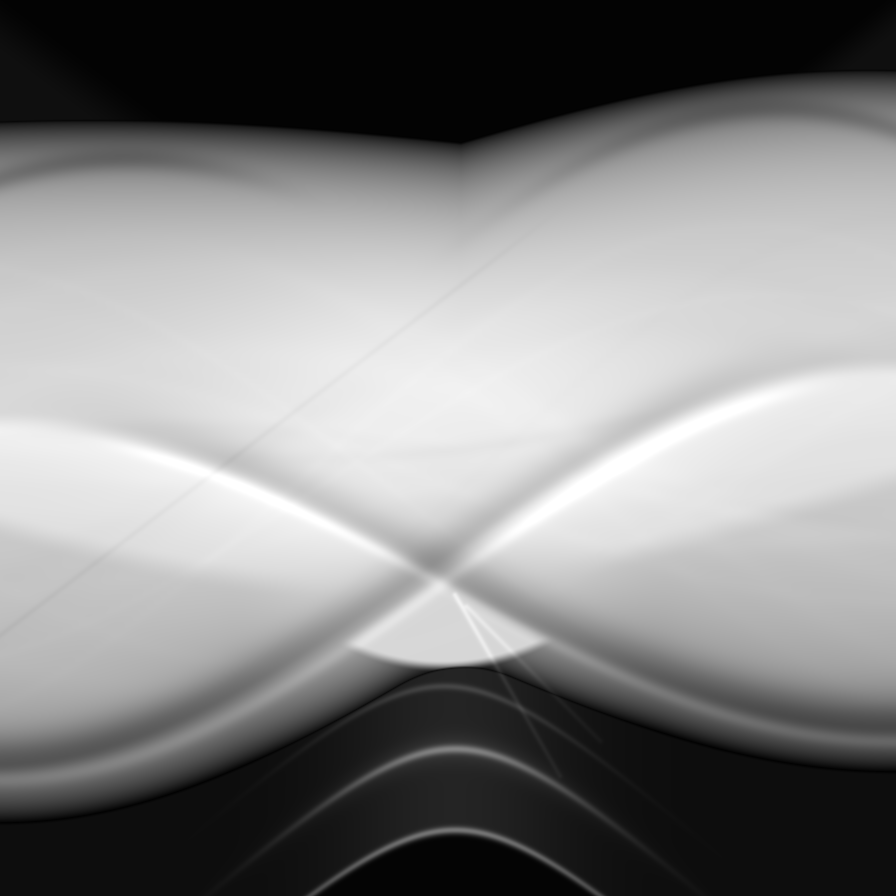
Write a three.js fragment shader that draws this background.

```glsl
// Grey sinogram: a bright body bounded by sinusoids, crossed by dark bands with
// glowing rims, over faint arcs on black. Every curve is a height y(x) of
// sinusoidal form; signed distances to these curves shape all tones.
varying vec2 vUv;

const float PI = 3.14159265;
const float BODY_TONE = 0.86;     // plateau brightness of the body
const float RAMP_LENGTH = 0.0586; // depth over which the body brightens
const float RAMP_POWER = 0.8;
const float CORE_GLOW = 0.12;
const vec2 CORE_CENTRE = vec2(0.49, 0.56);
const vec2 CORE_SIZE = vec2(0.25, 0.19);
const float LENS_GLOW = 0.10;
const float RIM_GLOW = 0.08;
const float LOWER_SHADE = 0.08;
const float CAP_TONE = 0.84;
const float STREAK_STRENGTH = 0.009;
const int STREAK_COUNT = 28;
const float ARC_CENTRE = 0.508;

float hash(float n) {
  return fract(sin(n * 12.9898) * 4375.85);
}

float smoothMin(float a, float b, float k) {
  float h = max(k - abs(a - b), 0.0) / k;
  return min(a, b) - h * h * k * 0.25;
}

float bell(float d, float width) {
  return exp(-d * d / (width * width));
}

// Sinusoidal hill with its peak at the given centre
float hill(float x, float centre, float peak, float size) {
  return peak - size * (1.0 - cos(PI * (x - centre)));
}

// Rounded arch with straight flanks
float arch(float x, float peak) {
  float u = x - ARC_CENTRE;
  return peak - 0.9 * (sqrt(u * u + 0.0144) - 0.12);
}

float ramp(float depth) {
  return 1.0 - exp(-pow(max(depth, 0.00001) / RAMP_LENGTH, RAMP_POWER));
}

// Dark band, soft above and tighter below
float band(float d) {
  return bell(d, d > 0.0 ? 0.030 : 0.015);
}

// Glow that starts under a curve and fades downward
float glowBelow(float d) {
  return smoothstep(0.008, -0.018, d) * exp(min(d, 0.0) / 0.11);
}

float segment(vec2 p, vec2 a, vec2 b, float width) {
  vec2 s = b - a;
  float t = clamp(dot(p - a, s) / dot(s, s), 0.0, 1.0);
  return bell(length(p - a - s * t), width) * (1.0 - 0.6 * t);
}

float streaks(vec2 p) {
  float sum = 0.0;
  for (int i = 0; i < STREAK_COUNT; i++) {
    float n = float(i) + 1.0;
    float swing = mix(-0.32, 0.32, hash(n));
    float y = 0.46 + swing * cos(PI * p.x + 2.0 * hash(n + 40.0) - 1.0);
    float width = mix(0.005, 0.022, hash(n + 80.0));
    sum += (hash(n + 120.0) - 0.45) * 2.0 * bell(p.y - y, width);
  }
  return sum * STREAK_STRENGTH;
}

float backdrop(vec2 p, float bottom) {
  // Dim triangles in the upper corners
  float corners = smoothstep(0.04, -0.04, p.y - 0.974 + 0.75 * p.x)
                + smoothstep(0.03, -0.03, p.y - 0.987 + 0.78 * (1.0 - p.x));
  float upper = 0.01 + 0.05 * min(corners, 1.0);
  // Arcs below the body
  float u = p.x - ARC_CENTRE;
  float inner = p.y - arch(p.x, 0.073);
  float outer = p.y - arch(p.x, 0.164);
  float veil = p.y - arch(p.x + 0.012, 0.234);
  float lower = mix(0.015, 0.05 + 0.09 * bell(u, 0.13), smoothstep(-0.004, 0.003, inner));
  lower += 0.36 * bell(inner, 0.0045) * bell(u, 0.24);
  lower += (0.30 * bell(outer, 0.005) + 0.07 * bell(outer, 0.016)) * bell(u, 0.16);
  lower += 0.13 * bell(veil, 0.004) * bell(u, 0.15);
  return mix(upper, lower, step(p.y, bottom + 0.2));
}

float body(vec2 p, float depthTop, float depthBottom) {
  float x = p.x;
  float c = cos(PI * x);
  float s = sin(PI * x);
  float rising = p.y - (0.372 - 0.224 * c + 0.013 * s);
  float falling = p.y - (0.362 + 0.172 * c);
  float belly = p.y - (0.443 - 0.091 * s - 0.026 * c);
  float tone = BODY_TONE * ramp(depthTop) * ramp(depthBottom);

  // Broad light and shade
  vec2 core = (p - CORE_CENTRE) / CORE_SIZE;
  tone += CORE_GLOW * exp(-dot(core, core));
  tone -= LOWER_SHADE * smoothstep(0.015, -0.02, belly) * smoothstep(0.08, 0.25, abs(x - 0.5));
  tone += LENS_GLOW * glowBelow(falling) * (1.0 - smoothstep(0.42, 0.52, x)) * smoothstep(-0.02, 0.03, rising);
  tone += LENS_GLOW * glowBelow(rising) * smoothstep(0.48, 0.58, x) * smoothstep(-0.02, 0.03, falling);

  // Bright cap under the crossing
  float cap = p.y - (0.255 + 2.15 * (x - 0.495) * (x - 0.495));
  float capMask = smoothstep(-0.006, 0.008, cap) * smoothstep(-0.012, -0.04, rising) * smoothstep(-0.008, -0.03, falling);
  tone = mix(tone, max(tone, CAP_TONE), capMask * smoothstep(0.17, 0.09, abs(x - 0.5)));

  // Dark bands
  float riseDark = mix(0.36, 0.14, smoothstep(0.1, 0.5, x)) * (1.0 - 0.7 * smoothstep(0.7, 1.0, x));
  float fallDark = mix(0.14, 0.36, smoothstep(0.5, 0.9, x)) * smoothstep(0.0, 0.3, x);
  tone *= (1.0 - riseDark * band(rising)) * (1.0 - fallDark * band(falling));
  float leftCrest = p.y - hill(x, 0.143, 0.822, 0.221);
  float rightCrest = p.y - hill(x, 0.866, 0.878, 0.267);
  tone *= 1.0 - 0.22 * bell(leftCrest, 0.013) * (1.0 - smoothstep(0.12, 0.38, x));
  tone *= 1.0 - 0.20 * bell(rightCrest, 0.013) * smoothstep(0.45, 0.85, x);

  // Bright rims and fine lines
  tone += RIM_GLOW * bell(rising + 0.018 + 0.013 * s, 0.010) * (1.0 - smoothstep(0.82, 0.95, x));
  tone += RIM_GLOW * bell(falling + 0.018, 0.008) * smoothstep(0.08, 0.2, x);
  tone -= 0.025 * bell(p.y - 0.518 - 0.76 * (x - 0.299), 0.004) * (1.0 - smoothstep(0.5, 0.65, x));
  tone -= 0.02 * bell(p.y - 0.488 - 0.32 * (x - 0.333) * (x - 0.333), 0.008) * bell(x - 0.52, 0.22);
  return tone + streaks(p) * ramp(min(depthTop, depthBottom));
}

void main() {
  vec2 p = vUv;
  float c = cos(PI * p.x);
  float top = max(hill(p.x, 0.1, 0.868, 0.035), hill(p.x, 0.97, 0.924, 0.095));
  float bottom = smoothMin(0.264 - 0.186 * c, 0.272 + 0.137 * c, 0.065);
  float depthTop = top - p.y;
  float depthBottom = p.y - bottom;
  float inside = smoothstep(0.0, 0.005, min(depthTop, depthBottom));
  float tone = max(backdrop(p, bottom) * (1.0 - inside), body(p, depthTop, depthBottom) * inside);

  // Thin rays leaving the crossing
  tone += 0.10 * segment(p, vec2(0.508, 0.336), vec2(0.625, 0.134), 0.003);
  tone += 0.07 * segment(p, vec2(0.521, 0.323), vec2(0.670, 0.173), 0.003);
  gl_FragColor = vec4(vec3(clamp(tone, 0.0, 1.0)), 1.0);
}
```
